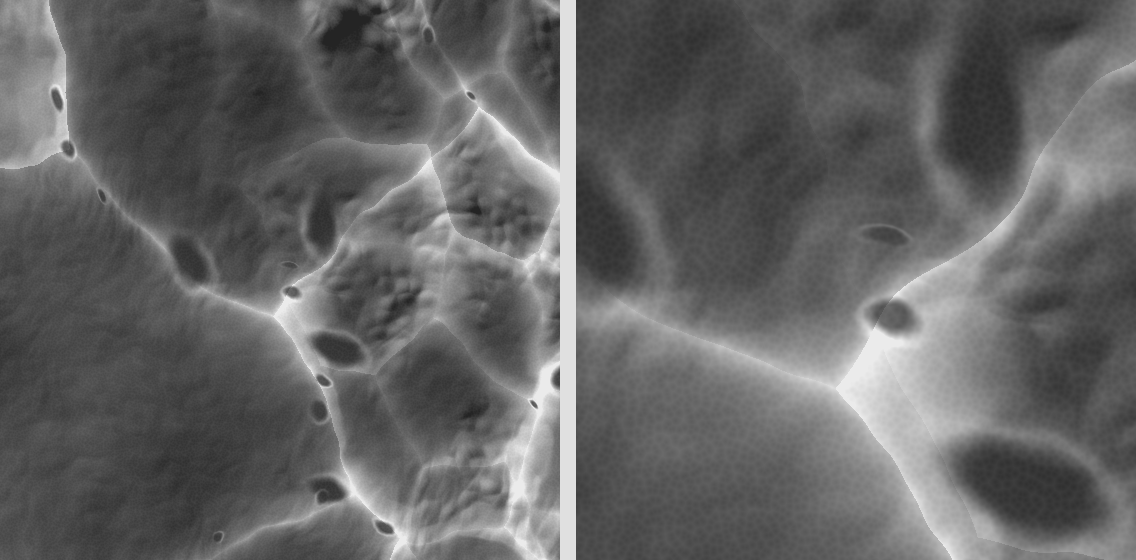
Left: the whole. Right: its middle third, enlarged.
A WebGL 2 fragment shader for this texture:

```glsl
#version 300 es
precision highp float;

uniform vec2 u_resolution;
out vec4 fragColor;

vec2 hash2(vec2 c) {
  vec3 v = fract(c.xyx * vec3(0.1031, 0.1030, 0.0973));
  v += dot(v, v.yzx + 33.33);
  return fract((v.xx + v.yz) * v.zy);
}

mat2 rotation(float angle) {
  float c = cos(angle), s = sin(angle);
  return mat2(c, s, -s, c);
}

// Layered sines, roughly -1 to 1
float waves(vec2 p) {
  float sum = 0.0, amp = 0.5;
  for (int i = 0; i < 5; i++) {
    sum += amp * sin(p.x + sin(p.y * 1.3 + float(i)));
    p = rotation(0.65) * p * 1.9 + 2.0;
    amp *= 0.55;
  }
  return sum;
}

vec2 seedOf(vec2 cell, float jitter) {
  return cell + 0.5 + jitter * (hash2(cell) - 0.5);
}

// xy: offset to nearest seed, z: its distance, w: random value of the cell
vec4 cellular(vec2 p, float jitter) {
  vec4 best = vec4(0.0, 0.0, 9.0, 0.0);
  for (int y = -1; y <= 1; y++)
    for (int x = -1; x <= 1; x++) {
      vec2 cell = floor(p) + vec2(x, y);
      vec2 offset = seedOf(cell, jitter) - p;
      float dist = length(offset);
      if (dist < best.z) best = vec4(offset, dist, hash2(cell + 19.0).x);
    }
  return best;
}

// x: distance to the grain border, y: summed border glow, z: random value
vec3 grains(vec2 p, float glowWidth) {
  const float jitter = 0.75;
  vec4 own = cellular(p, jitter);
  vec2 home = floor(p + own.xy);
  vec3 result = vec3(9.0, 0.0, own.w);
  float width = glowWidth * (0.45 + 1.1 * own.w);
  for (int y = -2; y <= 2; y++)
    for (int x = -2; x <= 2; x++) {
      if (x == 0 && y == 0) continue;
      vec2 other = seedOf(home + vec2(x, y), jitter) - p;
      float dist = dot(0.5 * (own.xy + other), normalize(other - own.xy));
      result.x = min(result.x, dist);
      result.y += exp(-dist / width);
    }
  return result;
}

// Grains are larger toward the left
vec2 grainSpace(vec2 p) {
  return p * (vec2(1.3, 1.3) + vec2(0.5, 0.6) * p.x) - vec2(0.0, 0.12);
}

// Rounded bumps at three sizes
float bumpHeight(vec2 p) {
  float sum = 0.0, scale = 8.0;
  for (int i = 0; i < 3; i++) {
    float dist = cellular(p * scale, 0.8).z;
    sum += smoothstep(0.6, 0.0, dist) * 0.6 / scale;
    p = rotation(0.8) * p + 0.37;
    scale *= 1.9;
  }
  return sum;
}

float relief(vec2 p, vec2 toLight) {
  return (bumpHeight(p) - bumpHeight(p + toLight)) / length(toLight);
}

// Uneven hollows along the borders; x: hollow, y: bright rim
vec2 pits(vec2 p, float scale, float rarity, float reach) {
  vec4 cell = cellular(p * scale, 0.35);
  float border = grains(grainSpace(p + cell.xy / scale), 0.1).x;
  float present = step(rarity, cell.w) * (1.0 - smoothstep(reach * 0.7, reach, border));
  float radius = 0.16 + 0.14 * fract(cell.w * 17.0);
  float dist = length(rotation(cell.w * 40.0) * cell.xy * vec2(1.0, 1.6)) / radius;
  dist += 0.22 * waves(p * scale * 4.0);
  float rim = (dist - 1.05) / 0.2;
  float lit = 0.5 + 0.5 * sin(atan(cell.y, cell.x) + cell.w * 30.0);
  return present * vec2(1.0 - smoothstep(0.4, 1.0, dist), lit * exp(-rim * rim));
}

void main() {
  vec2 uv = gl_FragCoord.xy / min(u_resolution.x, u_resolution.y);
  vec2 p = uv + 0.04 * vec2(waves(uv * 6.0), waves(uv.yx * 6.0 + 4.0));
  vec2 q = grainSpace(p);

  // Large grains and the smaller facets inside the rough ones
  vec3 grain = grains(q, 0.1);
  vec3 facet = grains(q * 2.3 + 5.0, 0.15);
  float rough = smoothstep(0.45, 1.1, uv.x + 0.5 * uv.y + 0.4 * (grain.z - 0.5));
  float strength = 0.75 + 0.5 * waves(p * 11.0 + 3.0);
  float patchy = smoothstep(-0.3, 0.6, waves(uv.yx * 13.0 + 7.0));

  float tone = 0.235 + 0.06 * grain.z + 0.06 * waves(uv * 7.0 + 1.0);
  tone -= 0.13 * rough * facet.z * smoothstep(0.0, 0.25, facet.x);
  tone += rough * (0.13 * facet.y + 0.12 * patchy * strength * exp(-facet.x / 0.04));

  // Glowing flanks and crests of the ridges
  tone += strength * (0.23 * grain.y + 0.22 * exp(-grain.x / 0.02));

  // Lit plates on one side of the ridges, with a thin outer edge
  float beyond = grain.x - 0.03 - 0.09 * waves(p * 8.0 + 5.0);
  float side = smoothstep(0.35, 0.6, grain.z);
  tone += side * (0.11 * (1.0 - smoothstep(-0.01, 0.02, beyond))
        + 0.09 * patchy * exp(-abs(beyond) / 0.012));

  // Soft bumps, and fibres on the flanks
  tone += (0.01 + 0.06 * rough * patchy) * relief(p, vec2(-0.004, 0.005));
  vec2 along = rotation(0.3) * (p + 0.02 * waves(uv * 17.0));
  float fibre = cellular(along * vec2(70.0, 12.0), 0.9).z - 0.42;
  tone += (0.012 + 0.11 * min(grain.y, 1.0) * patchy) * fibre;

  // Wide hollows, then small pits
  vec2 wide = pits(p, 4.2, 0.55, 0.2);
  vec2 small = pits(p, 14.0, 0.6, 0.06);
  tone = mix(tone, 0.18, 0.85 * wide.x) + 0.13 * wide.y;
  tone = mix(tone, 0.21, 0.75 * small.x) + 0.15 * small.y;

  // Fine grain
  tone += 0.05 * (cellular(rotation(0.5) * uv * 230.0, 1.0).z - 0.42);
  fragColor = vec4(vec3(clamp(tone, 0.14, 0.92)), 1.0);
}
```
